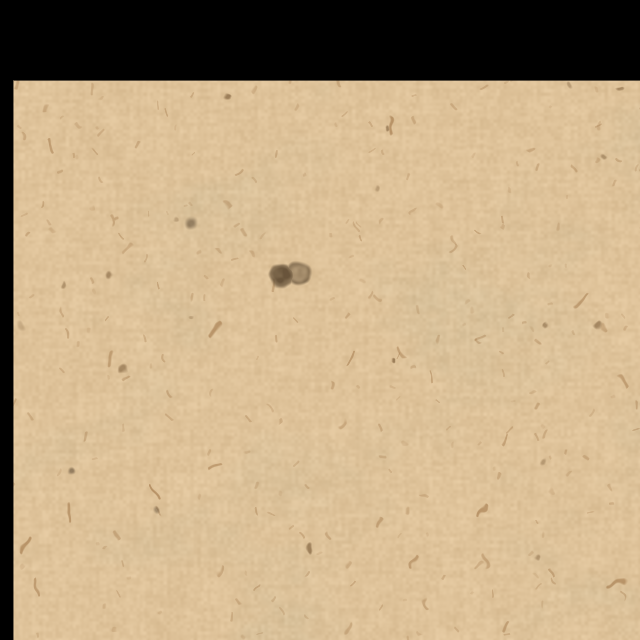
This texture is drawn by a three.js fragment shader. Its source:

```glsl
varying vec2 vUv;

// Colours
const vec3 BACKDROP = vec3(0.0);
const vec3 PAPER = vec3(0.873, 0.763, 0.602);
const vec3 PAPER_GREY = vec3(0.835, 0.750, 0.600);
const vec3 FIBRE_BROWN = vec3(0.62, 0.45, 0.27);
const vec3 SPECK_BROWN = vec3(0.50, 0.38, 0.24);
const vec3 DOT_BROWN = vec3(0.31, 0.24, 0.16);
const vec3 STAIN_BROWN = vec3(0.41, 0.33, 0.23);

// Sheet
const vec2 SHEET_CORNER = vec2(0.021, 0.874);
const float EDGE_SOFTNESS = 0.0016;
const float RIM_WIDTH = 0.004;
const float RIM_LIGHT = 0.025;

// Surface
const float GRAIN_SCALE = 190.0;
const float GRAIN_AMOUNT = 0.040;
const vec2 WEAVE_SCALE = vec2(28.0, 170.0);
const float WEAVE_AMOUNT = 0.026;
const float MOTTLE_AMOUNT = 0.75;
const float WARP_SCALE = 75.0;
const float WARP_AMOUNT = 0.008;

// Stain
const vec2 STAIN_DARK_CENTRE = vec2(0.440, 0.570);
const vec2 STAIN_PALE_CENTRE = vec2(0.465, 0.573);
const float STAIN_RADIUS = 0.0175;
const float STAIN_SOFTNESS = 0.0035;

vec3 hash3(vec2 p) {
  vec3 q = fract(p.xyx * vec3(0.1031, 0.1030, 0.0973));
  q += dot(q, q.yxz + 33.33);
  return fract((q.xxy + q.yzz) * q.zyx);
}

float noise(vec2 p) {
  vec2 i = floor(p);
  vec2 f = fract(p);
  f = f * f * (3.0 - 2.0 * f);
  vec2 e = vec2(0.0, 1.0);
  return mix(mix(hash3(i).x, hash3(i + e.yx).x, f.x),
             mix(hash3(i + e.xy).x, hash3(i + e.yy).x, f.x), f.y);
}

float fbm(vec2 p) {
  float sum = 0.0;
  float weight = 0.5;
  for (int i = 0; i < 4; i++) {
    sum += weight * noise(p);
    p = p * 2.03 + 17.3;
    weight *= 0.5;
  }
  return sum;
}

float segmentDistance(vec2 p, vec2 halfSpan) {
  float t = dot(p, halfSpan) / max(dot(halfSpan, halfSpan), 1e-7);
  return length(p - halfSpan * clamp(t, -1.0, 1.0));
}

// Scattered soft strokes; a short reach gives round specks
float strokes(vec2 p, float cells, float chance, float reach, float width, float seed) {
  float cover = 0.0;
  vec2 home = floor(p * cells);
  for (int y = -1; y <= 1; y++) {
    for (int x = -1; x <= 1; x++) {
      vec2 cell = home + vec2(float(x), float(y));
      vec3 place = hash3(cell + seed);
      vec3 form = hash3(cell + seed + 71.0);
      float angle = mix(0.2, 2.5, form.x);
      vec2 halfSpan = reach * mix(0.3, 1.0, form.y) * vec2(cos(angle), sin(angle));
      float d = segmentDistance(p - (cell + place.xy) / cells, halfSpan);
      float radius = width * mix(0.65, 1.15, form.z);
      float mark = 1.0 - smoothstep(radius * 0.2, radius, d);
      cover = max(cover, mark * step(place.z, chance) * mix(0.35, 1.0, form.y));
    }
  }
  return cover;
}

// Disc with a darker rim
float stainLobe(vec2 p, float core, float rim) {
  float d = length(p) - STAIN_RADIUS;
  float body = 1.0 - smoothstep(-STAIN_SOFTNESS, STAIN_SOFTNESS, d);
  float ring = smoothstep(-0.009, -0.002, d);
  return body * mix(core, rim, ring);
}

void main() {
  vec2 p = vUv;
  vec2 warp = vec2(noise(p * WARP_SCALE), noise(p * WARP_SCALE + 41.7)) - 0.5;
  vec2 bent = p + warp * WARP_AMOUNT;

  // Paper tone, weave and grain
  float mottle = smoothstep(0.42, 0.72, fbm(p * vec2(5.0, 8.0) + 3.7));
  mottle *= mix(0.5, 1.0, noise(p * 65.0));
  vec3 colour = mix(PAPER, PAPER_GREY, mottle * MOTTLE_AMOUNT);
  float weave = noise(p * WEAVE_SCALE) + noise(p * WEAVE_SCALE.yx + 9.0) - 1.0;
  float grain = noise(p * GRAIN_SCALE) - 0.5;
  colour += (weave * WEAVE_AMOUNT + grain * GRAIN_AMOUNT) * vec3(0.9, 1.0, 1.1);

  // Fibres and specks, from faint to dark
  float flecks = strokes(bent, 34.0, 0.22, 0.005, 0.0034, 11.0);
  float fibres = strokes(bent, 15.0, 0.26, 0.014, 0.0038, 137.0);
  float specks = strokes(bent, 13.0, 0.20, 0.002, 0.0065, 251.0);
  float dots = strokes(p + warp * 0.003, 6.0, 0.10, 0.001, 0.0105, 389.0);
  colour = mix(colour, FIBRE_BROWN, flecks * 0.36);
  colour = mix(colour, FIBRE_BROWN, fibres * 0.60);
  colour = mix(colour, SPECK_BROWN, specks * 0.70);
  colour = mix(colour, DOT_BROWN, dots * 0.90);

  // Double stain
  vec2 stainPoint = p + warp * 0.005;
  float darkLobe = stainLobe(stainPoint - STAIN_DARK_CENTRE, 1.0, 0.78);
  float paleLobe = stainLobe((stainPoint - STAIN_PALE_CENTRE) * vec2(0.92, 1.05), 0.5, 0.72);
  float stain = max(darkLobe, paleLobe) * mix(0.8, 1.1, noise(p * 130.0));
  colour = mix(colour, STAIN_BROWN, min(stain, 1.0));

  // Sheet edge over the backdrop
  float inside = min(p.x - SHEET_CORNER.x, SHEET_CORNER.y - p.y);
  colour += RIM_LIGHT * (1.0 - smoothstep(0.0, RIM_WIDTH, inside));
  float sheet = smoothstep(-EDGE_SOFTNESS, EDGE_SOFTNESS, inside);
  gl_FragColor = vec4(mix(BACKDROP, colour, sheet), 1.0);
}
```
